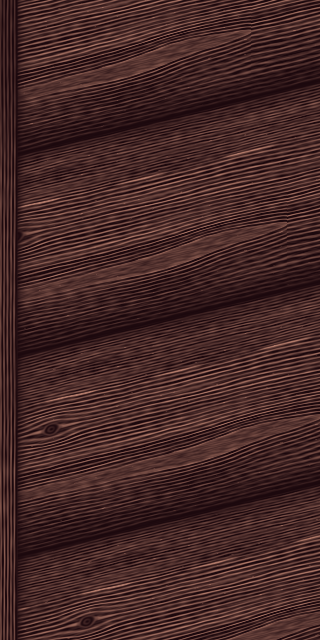
Reproduce this texture procedurally as a WebGL 1 fragment shader.

```glsl
precision highp float;
// Dark stained, slanted wooden siding boards beside a narrow upright post.

uniform vec2 u_resolution;

// Lengths are in canvas widths; the canvas is 1 wide and 2 tall.
#define PITCH 0.628          // vertical distance between seams
#define SLOPE 0.242          // rise of the boards to the right
#define FIRST_SEAM 1.518     // height of a seam at the post
#define SHIFT 0.112          // sideways offset of each lower board
#define POST_WIDTH 0.055
#define GRAIN_FREQ 76.0      // grain lines per canvas width
#define FINE_EXTRA 32.0      // added lines in the fine upper strip
#define HEART vec2(0.898, 0.445)  // tip of the smooth heartwood lens
#define KNOT vec2(0.049, 0.257)
#define DARK vec3(0.105, 0.030, 0.050)
#define LIGHT vec3(0.600, 0.405, 0.350)

const float TAU = 6.2831853;

vec2 randomGradient(vec2 cell) {
  float h = fract(sin(dot(cell, vec2(127.1, 311.7))) * 43758.55);
  return vec2(cos(TAU * h), sin(TAU * h));
}

float gradientNoise(vec2 p) {
  vec2 i = floor(p), f = p - i;
  vec2 w = f * f * f * (f * (f * 6.0 - 15.0) + 10.0);
  vec2 e = vec2(1.0, 0.0);
  float a = dot(randomGradient(i), f);
  float b = dot(randomGradient(i + e.xy), f - e.xy);
  float c = dot(randomGradient(i + e.yx), f - e.yx);
  float d = dot(randomGradient(i + e.xx), f - e.xx);
  return mix(mix(a, b, w.x), mix(c, d, w.x), w.y);
}

float bump(float x, float center, float width) {
  float d = (x - center) / width;
  return exp(-d * d);
}

// Tone of one board: u runs along it, d is the depth below its upper seam.
float boardTone(float u, float d) {
  // Slow waviness, and a rise of the grain beside the heartwood
  float g = d + 0.006 * gradientNoise(vec2(u * 3.5, d * 9.0))
              + 0.002 * gradientNoise(vec2(u * 13.0, d * 28.0));
  g += 0.024 * smoothstep(0.45, 0.75, u) * bump(d, 0.43, 0.1);

  // Grain parts around the knot
  vec2 k = (vec2(u, d) - KNOT) / vec2(0.042, 0.028);
  float r = length(k);
  g -= (d - KNOT.y) * 0.75 * exp(-0.4 * r * r);

  // Grain parts around the tapering heartwood lens
  float halfWidth = 0.027 * sqrt(clamp((HEART.x - u) * 4.0, 0.0, 1.0))
                  * mix(0.6, 1.0, smoothstep(0.2, 0.65, u));
  float q = g - HEART.y;
  float outside = max(abs(q) - halfWidth, 0.0);
  float lens = (1.0 - smoothstep(-0.009, 0.006, abs(q) - halfWidth))
             * smoothstep(0.0, 0.012, halfWidth);
  float pushed = max(abs(q) - halfWidth * exp(-outside / 0.07), 0.0);
  g = HEART.y + sign(q) * pushed;

  // Strips of differing tone and contrast across the board
  float t = g / PITCH;
  float coarse = smoothstep(0.25, 0.29, t);
  float lower = smoothstep(0.70, 0.80, t);
  float base = mix(mix(0.35, 0.41, coarse), 0.26, lower);
  float contrast = mix(mix(0.25, 0.40, coarse), 0.25, lower);
  base -= 0.14 * bump(t, 0.645, 0.04);
  base += 0.12 * bump(t, 0.58, 0.018);

  // Grain lines of uneven strength, with narrow bright ridges
  float phase = GRAIN_FREQ * g + FINE_EXTRA * min(g, 0.17);
  float strength = 0.95 + 0.9 * gradientNoise(vec2(u * 2.5, phase * 0.7));
  float wave = sin(TAU * phase + 1.2 * gradientNoise(vec2(u * 7.0, phase * 0.5)));
  wave += 0.4 * coarse * (wave * wave - 0.5);
  float tone = base + contrast * strength * wave;
  tone += 0.16 * gradientNoise(vec2(u * 3.0, phase * 0.33 + 7.0));

  // Smooth heartwood, fibres, and the broken bright ridge
  float fibre = gradientNoise(vec2(u * 30.0, d * 190.0));
  tone = mix(tone, 0.43 + 0.22 * gradientNoise(vec2(u * 6.0, d * 120.0)), lens);
  tone += 0.32 * fibre;
  float broken = smoothstep(-0.1, 0.8, cos(TAU * (u - 0.11) / 0.33)
               + gradientNoise(vec2(u * 11.0, 3.0)));
  tone += 0.6 * broken * bump(t, 0.27, 0.007);
  tone += 0.3 * smoothstep(0.48, 0.62, gradientNoise(vec2(u * 45.0, d * 130.0)));

  // Ringed knot with a dark core
  float rings = 0.24 + 0.2 * sin(r * 13.0 + 2.0 * gradientNoise(k * 1.5));
  return mix(tone, rings * smoothstep(0.0, 0.35, r), 1.0 - smoothstep(0.45, 0.9, r));
}

float postTone(vec2 p) {
  float bend = 0.004 * gradientNoise(vec2(p.x * 12.0, p.y * 2.5));
  float phase = 92.0 * (p.x + bend);
  float strength = 0.36 + 0.2 * gradientNoise(vec2(phase * 0.7, p.y * 3.0));
  float tone = 0.36 + strength * sin(TAU * phase);
  tone += 0.3 * gradientNoise(vec2(p.x * 170.0, p.y * 18.0));
  tone *= 0.9 + 0.4 * gradientNoise(vec2(4.0, p.y * 1.7));
  tone *= mix(1.0, 0.6, smoothstep(1.35, 1.8, p.y));
  return tone * (1.0 - 0.85 * smoothstep(0.8, 1.0, p.x / POST_WIDTH));
}

void main() {
  vec2 p = gl_FragCoord.xy / u_resolution * vec2(1.0, 2.0);
  float rows = (FIRST_SEAM - p.y + SLOPE * (p.x - POST_WIDTH)) / PITCH;
  float t = fract(rows);
  float tone = boardTone(p.x - SHIFT * floor(rows), t * PITCH);

  // Narrow dark seams, soft shadows around them and beside the post
  float seam = min(t, 1.0 - t);
  tone *= mix(0.05, 1.0, smoothstep(0.0, 0.022, seam));
  tone *= mix(0.5, 1.0, smoothstep(0.0, 0.09, t));
  tone *= 1.0 - 0.55 * smoothstep(0.84, 1.0, t);
  tone *= 1.0 - 0.7 * exp(-max(p.x - POST_WIDTH, 0.0) / 0.014);

  float pixel = 1.0 / u_resolution.x;
  float board = smoothstep(-pixel, pixel, p.x - POST_WIDTH);
  tone = clamp(mix(postTone(p), tone, board), 0.0, 1.2);
  gl_FragColor = vec4(mix(DARK, LIGHT, tone), 1.0);
}
```
